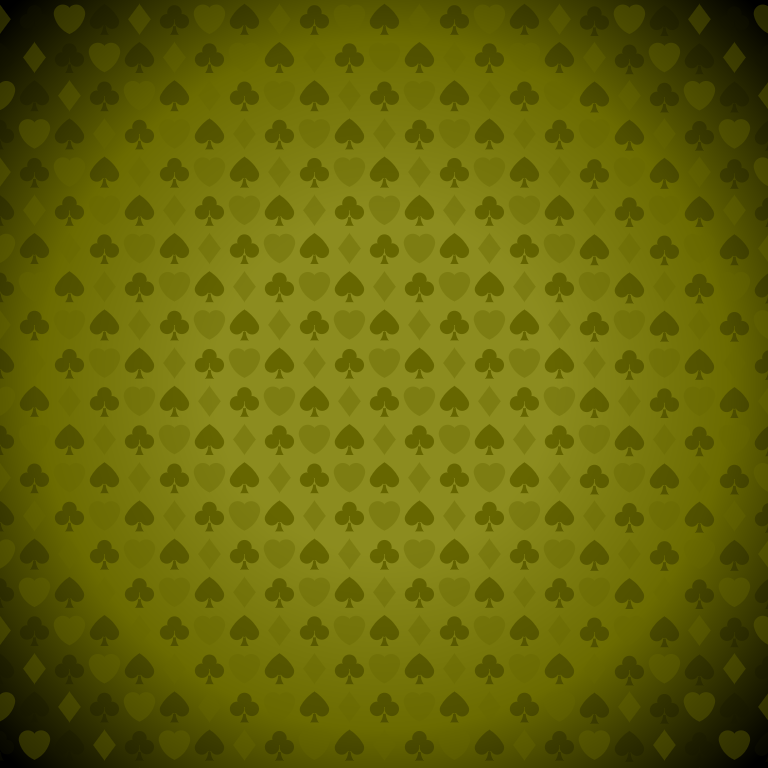
Reproduce this pattern procedurally as a WebGL 1 fragment shader.

```glsl
precision highp float;
// Card suits on a diagonal four-step cycle over an olive ground with a vignette.
// Each grid cell picks one distance function; the dark and the faint suits are
// translucent tints, so the faint ones turn lighter than the ground near the corners.

uniform vec2 u_resolution;

#define PITCH vec2(0.04557, 0.04974)
#define FIRST_CELL vec2(-0.0007, 0.0251)
#define SUIT_HALF 0.02
#define CORE_COLOR vec3(0.55, 0.55, 0.12)
#define RIM_COLOR vec3(0.42, 0.42, 0.0)
#define FAINT_TINT vec3(0.40, 0.40, 0.0)
#define DARK_TINT vec3(0.08, 0.08, -0.25)
#define FAINT_ALPHA 0.4
#define DARK_ALPHA 0.32
#define GLOW_RADII vec3(0.22, 0.45, 0.69)
#define DROP_COLUMN 16.5
#define DROP 0.08

// Pointed body: two lobes joined to a tip on the y axis by arcs of radius bend.
float leaf(vec2 p, float tipY, vec2 lobe, float lobeRadius, float bend) {
  p.x = abs(p.x);
  vec2 tip = vec2(0.0, tipY);
  float span = distance(lobe, tip);
  vec2 along = (lobe - tip) / span;
  float inner = bend - lobeRadius;
  float a = (bend * bend - inner * inner + span * span) / (2.0 * span);
  float h = sqrt(bend * bend - a * a);
  vec2 center = tip + along * a + vec2(along.y, -along.x) * h;
  // The arc applies only above the line through its center and the lobe.
  vec2 ray = normalize(lobe - center);
  float arc = max(distance(p, center) - bend, dot(p - lobe, vec2(ray.y, -ray.x)));
  return min(arc, distance(p, lobe) - lobeRadius);
}

// Flared foot shared by the club and the spade.
float stem(vec2 p) {
  float t = clamp((-0.45 - p.y) / 0.57, 0.0, 1.0);
  return max(abs(p.x) - 0.09 - 0.19 * t * t, abs(p.y + 0.73) - 0.28);
}

float club(vec2 p) {
  float top = distance(p, vec2(0.0, 0.45));
  float side = distance(vec2(abs(p.x), p.y), vec2(0.48, -0.13));
  return min(min(top, side) - 0.47, stem(p));
}

float spade(vec2 p) {
  return min(leaf(p, 1.0, vec2(0.5, -0.17), 0.455, 2.6), stem(p));
}

float heart(vec2 p) {
  return leaf(vec2(p.x, -p.y), 0.96, vec2(0.435, -0.37), 0.587, 1.75);
}

float diamond(vec2 p) {
  return (abs(p.x) / 0.74 + abs(p.y) - 1.0) * 0.595;
}

// Ground: soft core, olive rim, black corners.
vec3 ground(float r) {
  float toRim = clamp((r - GLOW_RADII.x) / (GLOW_RADII.y - GLOW_RADII.x), 0.0, 1.0);
  float toBlack = clamp((r - GLOW_RADII.y) / (GLOW_RADII.z - GLOW_RADII.y), 0.0, 1.0);
  return mix(CORE_COLOR, RIM_COLOR, toRim) * (1.0 - toBlack);
}

void main() {
  vec2 uv = gl_FragCoord.xy / u_resolution;
  vec3 color = ground(distance(uv, vec2(0.5)));

  // Cells are counted from the upper left.
  vec2 grid = (vec2(uv.x, 1.0 - uv.y) - FIRST_CELL) / PITCH;
  vec2 cell = floor(grid + 0.5);
  vec2 p = (grid - cell) * PITCH / SUIT_HALF * vec2(1.0, -1.0);
  float kind = mod(cell.x - cell.y - 0.5, 4.0);
  bool isDark = mod(kind, 2.0) < 1.0;

  // Dark suits sit slightly lower in the right-hand columns.
  if (isDark) p.y += DROP * step(DROP_COLUMN, cell.x);

  float d;
  if (kind < 1.0) d = club(p);
  else if (kind < 2.0) d = heart(p);
  else if (kind < 3.0) d = spade(p);
  else d = diamond(p);

  float pixel = 1.0 / (min(u_resolution.x, u_resolution.y) * SUIT_HALF);
  float cover = clamp(0.5 - d / pixel, 0.0, 1.0);
  vec3 tint = isDark ? DARK_TINT : FAINT_TINT;
  float alpha = isDark ? DARK_ALPHA : FAINT_ALPHA;
  vec3 suit = max(mix(color, tint, alpha), 0.0);
  gl_FragColor = vec4(mix(color, suit, cover), 1.0);
}
```
